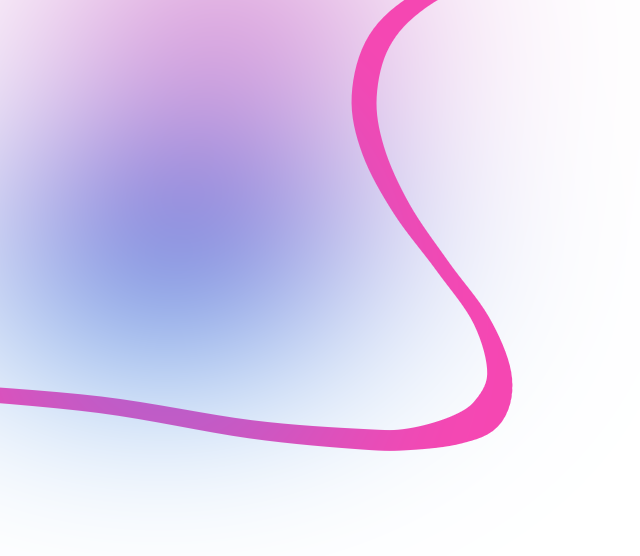
Give the GLSL for this background, as a Shadertoy shader.

```glsl
// Three soft glows (pink, violet, sky blue) tint a white page, and a magenta
// ribbon of varying width winds over them. Each glow is a Gaussian that absorbs
// light; the ribbon is a Catmull-Rom spline drawn as a chain of tapered strokes.

// Glows: centre and spread in canvas heights, and the light each one absorbs
const vec2 PINK_CENTRE   = vec2(0.405, 0.970);
const vec2 PINK_SPREAD   = vec2(0.270, 0.195);
const vec3 PINK_ABSORB   = vec3(0.09, 0.27, 0.10);
const vec2 VIOLET_CENTRE = vec2(0.338, 0.640);
const vec2 VIOLET_SPREAD = vec2(0.270, 0.173);
const vec3 VIOLET_ABSORB = vec3(0.22, 0.27, 0.08);
const vec2 SKY_CENTRE    = vec2(0.285, 0.444);
const vec2 SKY_SPREAD    = vec2(0.285, 0.188);
const vec3 SKY_ABSORB    = vec3(0.27, 0.16, 0.04);

// Ribbon colours, and the ellipse in which it turns from magenta to orchid
const vec3 MAGENTA       = vec3(0.96, 0.28, 0.70);
const vec3 ORCHID        = vec3(0.70, 0.38, 0.80);
const vec2 ORCHID_CENTRE = vec2(0.30, 0.444);
const vec2 ORCHID_RADII  = vec2(0.60, 0.68);

// Ribbon spine: x, y and half width
const int STEPS_PER_SPAN = 8;
const int KNOTS = 16;
const vec3 SPINE[KNOTS] = vec3[KNOTS](
    vec3(0.901, 1.075, 0.0135), vec3(0.757, 1.000, 0.0165),
    vec3(0.682, 0.926, 0.0210), vec3(0.655, 0.827, 0.0225),
    vec3(0.671, 0.730, 0.0205), vec3(0.722, 0.625, 0.0165),
    vec3(0.796, 0.521, 0.0135), vec3(0.866, 0.423, 0.0150),
    vec3(0.898, 0.327, 0.0218), vec3(0.878, 0.260, 0.0308),
    vec3(0.824, 0.228, 0.0263), vec3(0.736, 0.210, 0.0195),
    vec3(0.652, 0.210, 0.0185), vec3(0.450, 0.228, 0.0165),
    vec3(0.180, 0.272, 0.0150), vec3(-0.105, 0.297, 0.0135));

float glow(vec2 p, vec2 centre, vec2 spread) {
    vec2 q = (p - centre) / spread;
    return exp(-0.5 * dot(q, q));
}

vec3 catmullRom(vec3 a, vec3 b, vec3 c, vec3 d, float t) {
    return b + 0.5 * t * (c - a + t * (2.0 * a - 5.0 * b + 4.0 * c - d
             + t * (3.0 * (b - c) + d - a)));
}

// Distance to a stroke whose half width (z) changes from a to b
float taperedStroke(vec2 p, vec3 a, vec3 b) {
    vec2 along = b.xy - a.xy;
    float t = clamp(dot(p - a.xy, along) / dot(along, along), 0.0, 1.0);
    return length(p - a.xy - along * t) - mix(a.z, b.z, t);
}

float ribbonDistance(vec2 p) {
    float nearest = 1e3;
    for (int i = 0; i < KNOTS - 1; i++) {
        vec3 before = SPINE[max(i - 1, 0)];
        vec3 start = SPINE[i];
        vec3 end = SPINE[i + 1];
        vec3 after = SPINE[min(i + 2, KNOTS - 1)];
        vec3 previous = start;
        for (int s = 1; s <= STEPS_PER_SPAN; s++) {
            float t = float(s) / float(STEPS_PER_SPAN);
            vec3 current = catmullRom(before, start, end, after, t);
            nearest = min(nearest, taperedStroke(p, previous, current));
            previous = current;
        }
    }
    return nearest;
}

void mainImage(out vec4 fragColor, in vec2 fragCoord) {
    vec2 p = fragCoord / iResolution.y;
    float pixel = 1.0 / iResolution.y;

    // White page with overlapping glows
    vec3 color = vec3(1.0)
        - PINK_ABSORB * glow(p, PINK_CENTRE, PINK_SPREAD)
        - VIOLET_ABSORB * glow(p, VIOLET_CENTRE, VIOLET_SPREAD)
        - SKY_ABSORB * glow(p, SKY_CENTRE, SKY_SPREAD);

    // Ribbon, cooler towards the heart of the glows
    float reach = length((p - ORCHID_CENTRE) / ORCHID_RADII);
    float cool = 1.0 - smoothstep(0.0, 1.0, reach);
    vec3 ribbonColor = mix(MAGENTA, ORCHID, cool);
    float coverage = clamp(0.5 - ribbonDistance(p) / pixel, 0.0, 1.0);
    color = mix(color, ribbonColor, coverage);

    fragColor = vec4(color, 1.0);
}
```
